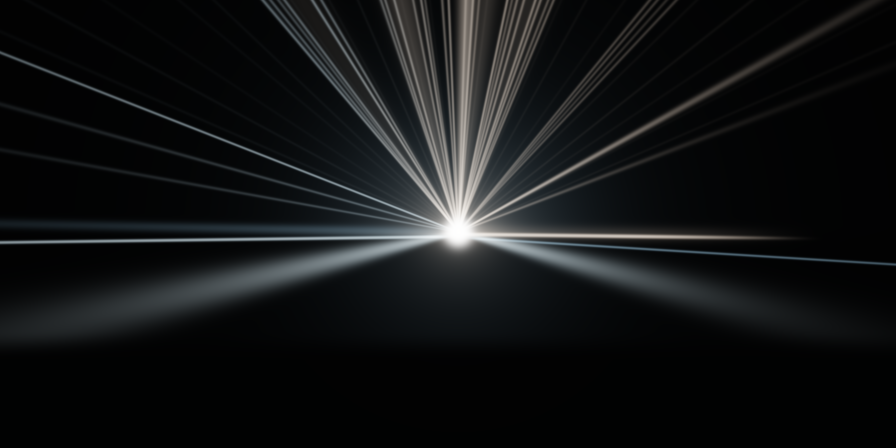
A Shadertoy shader for this background:

```glsl
// A white burst of light on a dark horizon: fans of thin rays rise from it,
// two soft beams sweep the floor and bright lines run along the horizon.
// Every ray is a Gaussian across a line from the source; halos are exponentials.

const vec3 WARM = vec3(1.0, 0.90, 0.81);
const vec3 COOL = vec3(0.82, 0.94, 1.0);
const vec3 TEAL = vec3(0.62, 0.85, 1.0);

float hash(float n) {
    n = fract(n * 0.1031);
    n *= n + 33.33;
    return fract(n * (n + n));
}

// Gaussian ray from the origin, widening by spread per unit of length.
float ray(vec2 d, float degrees, float width, float spread) {
    float a = radians(degrees);
    vec2 axis = vec2(cos(a), sin(a));
    float along = dot(d, axis);
    float across = d.x * axis.y - d.y * axis.x;
    float w = max(width + spread * max(along, 0.0), 0.8 / iResolution.y);
    return smoothstep(0.0, 0.05, along) * exp(-across * across / (w * w));
}

// Several thin rays of uneven strength, spread around a central angle.
float fan(vec2 d, float centre, float range, int count) {
    float sum = 0.0;
    for (int i = 0; i < count; i++) {
        float seed = float(i) * 7.3 + centre;
        float slot = (float(i) + 0.3 + 0.4 * hash(seed)) / float(count) - 0.5;
        float strength = 0.45 + 0.55 * hash(seed + 41.0);
        sum += strength * ray(d, centre + range * slot, 0.0022, 0.002);
    }
    return sum * exp(-0.7 * length(d));
}

// Nearly level line starting just below the source, on one side of it.
float horizonLine(vec2 d, float side, float offset, float slope, float width) {
    float x = d.x * side;
    float y = (d.y - offset - slope * x) / max(width, 0.8 / iResolution.y);
    return smoothstep(0.0, 0.06, x) * exp(-y * y);
}

void mainImage(out vec4 fragColor, in vec2 fragCoord) {
    vec2 p = (fragCoord - 0.5 * iResolution.xy) / iResolution.y;
    vec2 d = p - vec2(0.023, -0.018);
    float r = length(d);
    float sky = smoothstep(-0.025, 0.015, d.y);
    float ground = smoothstep(-0.285, -0.22, d.y);

    // Dark air and the wide teal haze, weaker on the floor
    vec3 col = vec3(0.005, 0.006, 0.007);
    float haze = 0.17 * exp(-r * r / 0.075) + 0.035 * exp(-r * r / 0.3);
    col += TEAL * haze * mix(0.5, 1.0, sky) * ground;

    // Clusters of thin rays
    float fans = 0.60 * fan(d, 128.5, 4.0, 4);
    fans += 0.80 * fan(d, 121.3, 2.6, 2);
    fans += 0.80 * fan(d, 107.2, 4.6, 3);
    fans += 0.60 * fan(d, 99.4, 4.4, 3);
    fans += 0.75 * fan(d, 93.2, 2.6, 2);
    fans += 0.60 * fan(d, 86.5, 5.0, 3);
    fans += 0.70 * fan(d, 76.2, 5.5, 4);
    fans += 0.65 * fan(d, 69.6, 5.0, 4);
    fans += 0.36 * fan(d, 48.8, 5.0, 4);
    fans += 0.06 * fan(d, 90.0, 140.0, 26);
    col += mix(COOL, WARM, smoothstep(-0.35, 0.05, d.x)) * fans;

    // Broad shafts inside the upward fan
    float shafts = 0.25 * ray(d, 104.0, 0.004, 0.055);
    shafts += 0.65 * ray(d, 88.0, 0.004, 0.026);
    shafts += 0.20 * ray(d, 83.0, 0.004, 0.04);
    shafts += 0.15 * ray(d, 73.0, 0.004, 0.07);
    shafts += 0.10 * ray(d, 124.0, 0.004, 0.06);
    col += WARM * shafts * exp(-0.5 * r);

    // Lone low rays on both sides
    col += COOL * 0.85 * exp(-0.7 * r) * ray(d, 158.6, 0.0022, 0.001);
    col += COOL * 0.42 * exp(-1.5 * r) * ray(d, 164.4, 0.002, 0.003);
    col += COOL * 0.36 * exp(-1.5 * r) * ray(d, 169.8, 0.002, 0.003);
    col += WARM * 1.30 * exp(-2.3 * r) * ray(d, 29.1, 0.002, 0.009);
    col += WARM * 0.50 * exp(-2.8 * r) * ray(d, 21.0, 0.002, 0.007);

    // Soft beams across the floor
    float floorLight = 1.25 * exp(-2.3 * r) * ray(d, 192.8, 0.004, 0.062);
    floorLight += 1.50 * exp(-3.7 * r) * ray(d, -14.4, 0.004, 0.062);
    col += vec3(0.84, 0.94, 0.98) * floorLight * ground * (1.0 - sky);

    // Horizon lines with their blurred bands
    col += COOL * 1.2 * exp(-0.45 * r) * horizonLine(d, -1.0, -0.010, -0.013, 0.0034);
    col += TEAL * 0.35 * exp(-1.1 * r) * horizonLine(d, -1.0, -0.002, 0.020, 0.011);
    float rightFade = 1.0 - smoothstep(0.35, 0.82, d.x);
    col += WARM * 1.2 * rightFade * horizonLine(d, 1.0, -0.005, -0.012, 0.004);
    col += WARM * 0.16 * rightFade * horizonLine(d, 1.0, -0.003, -0.005, 0.016);
    col += TEAL * 0.65 * exp(-0.5 * r) * horizonLine(d, 1.0, -0.012, -0.062, 0.0028);

    // Hot core, its warm halo and the flare along the horizon
    col += 4.0 * exp(-r * r / 0.0006);
    col += WARM * 1.1 * exp(-r / 0.055) * mix(0.4, 1.0, sky);
    col += WARM * 0.9 * exp(-abs(d.x) / 0.08 - abs(d.y + 0.004) / 0.014);

    fragColor = vec4(1.0 - exp(-1.15 * col), 1.0);
}
```
